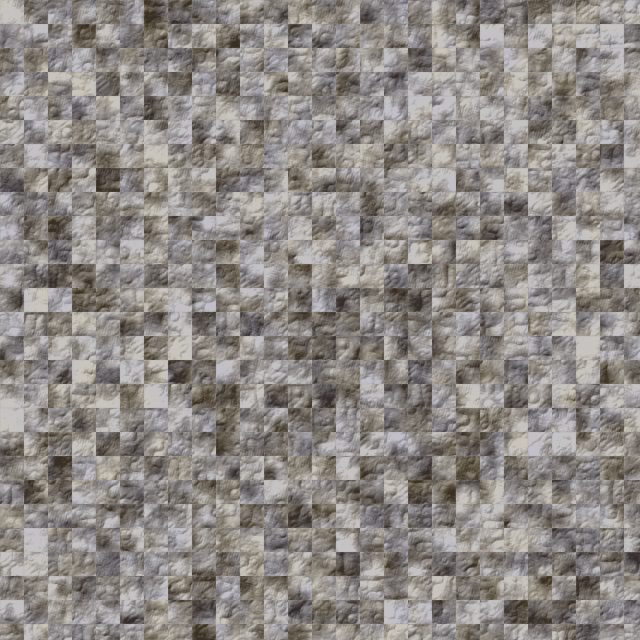
Write a Shadertoy shader that draws this texture.

```glsl
#define TILES 26.667
#define LUMP_SCALE 2.4
#define RELIEF 1.35
#define PATCH 1.15
#define TILE_VARIATION 0.36
#define REGION_VARIATION 0.22
#define SEAM_WIDTH 0.035
#define SEAM_STRENGTH 0.28
#define DARK_STONE vec3(0.215, 0.182, 0.150)
#define LIGHT_STONE vec3(0.775, 0.762, 0.760)
#define OLIVE_TINT vec3(0.020, 0.012, -0.030)

float hash(vec2 p) {
    return fract(sin(dot(p, vec2(127.1, 311.7))) * 43758.5453);
}

float noise(vec2 p) {
    vec2 i = floor(p), f = fract(p);
    f = f * f * (3.0 - 2.0 * f);
    return mix(mix(hash(i), hash(i + vec2(1, 0)), f.x),
               mix(hash(i + vec2(0, 1)), hash(i + vec2(1, 1)), f.x), f.y);
}

// Rounded lumps separated by creases
float lumps(vec2 p) {
    float height = 0.0, amplitude = 0.5;
    p *= LUMP_SCALE;
    for (int i = 0; i < 3; i++) {
        height += amplitude * abs(2.0 * noise(p) - 1.0);
        p = mat2(1.6, 1.2, -1.2, 1.6) * p + 7.3;
        amplitude *= 0.45;
    }
    return height;
}

vec3 stoneTile(vec2 p) {
    vec2 id = floor(p), cell = fract(p);

    // Each tile shows its own piece of the rock
    vec2 q = cell + 60.0 * vec2(hash(id + 3.7), hash(id + 19.1));

    // Relief lit from the upper left
    float height = lumps(q);
    float lit = height - lumps(q + vec2(-0.035, -0.05));

    // Soft stains, tile brightness and broad regions
    float stain = 0.7 * noise(q * 1.2 + 11.0) + 0.3 * noise(q * 2.7 + 31.0);
    float tone = 0.60 + RELIEF * lit + 0.35 * (height - 0.27)
               + PATCH * (stain - 0.5)
               + TILE_VARIATION * (hash(id + 41.3) - 0.5)
               + REGION_VARIATION * (noise(id * 0.22 + 5.0) - 0.5);
    vec3 color = mix(DARK_STONE, LIGHT_STONE, clamp(tone, 0.0, 1.0));

    // Warm and cool drift
    color += OLIVE_TINT * 2.0 * (noise(q * 0.9 + 73.0) - 0.5);

    // Faint seam along the tile border
    vec2 border = min(cell, 1.0 - cell);
    float seam = 1.0 - smoothstep(0.0, SEAM_WIDTH, min(border.x, border.y));
    return mix(color, vec3(0.60, 0.58, 0.54), seam * SEAM_STRENGTH);
}

void mainImage(out vec4 fragColor, in vec2 fragCoord) {
    vec3 color = vec3(0.0);

    // Four samples smooth the tile edges; rows start at the top
    for (int i = 0; i < 4; i++) {
        vec2 offset = vec2(i % 2, i / 2) * 0.5 - 0.25;
        vec2 uv = (fragCoord + offset) / iResolution.y;
        color += stoneTile(vec2(uv.x, 1.0 - uv.y) * TILES);
    }
    fragColor = vec4(color * 0.25, 1.0);
}
```
